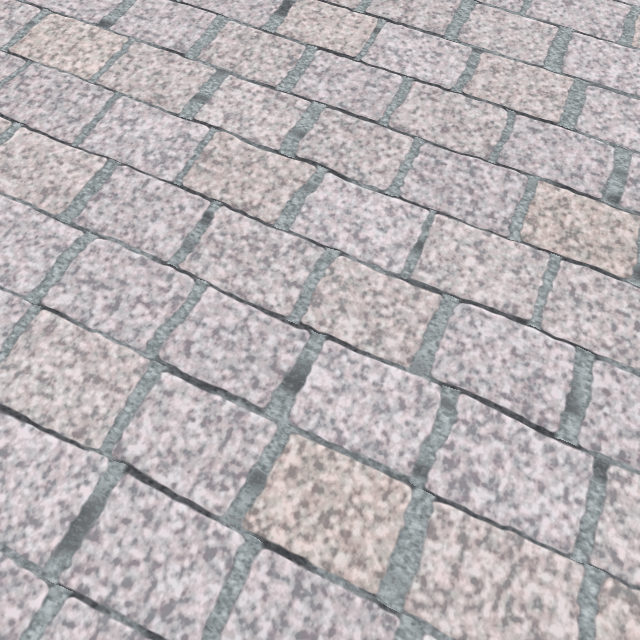
This texture is drawn by a three.js fragment shader. Its source:

```glsl
// Granite paving setts seen at an angle: a projective map turns the canvas into
// a ground plane, whose staggered rows hold rounded boxes with worn edges.
// Layered value noise gives the speckle, the grout and the dark crevices.
varying vec2 vUv;

const vec3 GRANITE_DARK = vec3(0.565, 0.55, 0.575);
const vec3 GRANITE_MID = vec3(0.77, 0.742, 0.752);
const vec3 GRANITE_LIGHT = vec3(0.895, 0.862, 0.88);
const vec3 GROUT = vec3(0.61, 0.64, 0.65);
const vec3 CREVICE = vec3(0.30, 0.305, 0.32);
const vec2 HALF_SETT = vec2(0.450, 0.476);

float hash(vec2 p) {
  return fract(sin(dot(p, vec2(127.1, 311.7))) * 43758.5453);
}

float noise(vec2 p) {
  vec2 i = floor(p);
  vec2 f = fract(p);
  f = f * f * (3.0 - 2.0 * f);
  float low = mix(hash(i), hash(i + vec2(1.0, 0.0)), f.x);
  float high = mix(hash(i + vec2(0.0, 1.0)), hash(i + 1.0), f.x);
  return mix(low, high, f.y);
}

// Three turned octaves, so that the noise lattice does not show.
float speckle(vec2 p) {
  mat2 turn = mat2(0.8, 0.6, -0.6, 0.8);
  float sum = 0.0;
  float weight = 0.56;
  for (int i = 0; i < 3; i++) {
    sum += weight * noise(p);
    p = turn * p * 1.73 + 7.3;
    weight *= 0.5;
  }
  return sum / 0.98;
}

float roundBox(vec2 p, vec2 halfSize, float radius) {
  vec2 q = abs(p) - halfSize + radius;
  return length(max(q, 0.0)) + min(max(q.x, q.y), 0.0) - radius;
}

float bump(float x, float center, float sharpness) {
  return exp(-sharpness * (x - center) * (x - center));
}

// Canvas to ground plane: x counts setts along a row, y counts rows.
vec2 toGround(vec2 uv) {
  float depth = 2.141 - uv.y - 0.0352 * uv.x;
  float along = uv.x - 0.5104 + 0.557 * (0.6068 - uv.y);
  float across = uv.y + 0.4 * uv.x - 0.8203;
  return vec2(6.71 * along, 11.8 * across) / depth;
}

// Sideways drift of the cross joints from row to row.
float rowShift(float row) {
  float drift = -0.43 - 0.3025 * row - 0.018 * row * row;
  return drift + 0.2 * bump(row, -1.5, 1.0) - 0.14 * bump(row, 3.0, 3.0);
}

vec3 graniteColor(vec2 ground, vec2 id, float haze) {
  float grain = speckle(ground * vec2(27.0, 17.0) + id * 5.7);
  grain += 0.12 * (noise(ground * vec2(10.0, 8.0) + 71.0) - 0.5);
  grain = mix(grain, 0.52, haze);
  vec3 color = mix(GRANITE_DARK, GRANITE_MID, smoothstep(0.22, 0.52, grain));
  color = mix(color, GRANITE_LIGHT, smoothstep(0.48, 0.76, grain));
  // Pink feldspar, then the tone and warmth of each sett
  float pink = noise(ground * vec2(24.0, 16.0) + 31.0) - 0.5;
  color += vec3(0.035, -0.015, -0.012) * pink;
  color += 0.03 * (hash(id + 4.2) - 0.5);
  color += vec3(0.018, 0.0, -0.03) * pow(hash(id + 8.6), 4.0);
  return color;
}

vec3 jointColor(vec2 ground, float crossJoint, float gap) {
  float grit = speckle(ground * 34.0 + 13.0);
  vec3 sand = GROUT + 0.42 * (grit - 0.5);
  float patches = noise(ground * vec2(3.1, 4.3) + 19.0);
  float thinDark = 0.95 - 0.7 * smoothstep(0.35, 0.8, patches);
  float wideDark = 0.7 * smoothstep(0.72, 0.92, patches + 0.4 * (grit - 0.5));
  float dark = mix(thinDark, wideDark, crossJoint);
  dark = max(dark, 0.4 * exp(-max(gap, 0.0) / 0.012));
  return mix(sand, CREVICE + 0.25 * (grit - 0.5), dark);
}

void main() {
  vec2 ground = toGround(vUv);

  // Ragged outlines: bend the plane slightly before cutting it into setts
  vec2 bend = vec2(noise(ground * 2.3 + 3.0), noise(ground * 2.1 + 47.0)) - 0.5;
  vec2 chips = vec2(noise(ground * 14.0 + 5.0), noise(ground * 13.0 + 61.0)) - 0.5;
  vec2 laid = ground + 0.06 * bend + 0.028 * chips;

  // Staggered cells, each with its own size, offset and slight turn
  float row = floor(laid.y);
  laid.x -= rowShift(row);
  vec2 id = vec2(floor(laid.x), row);
  vec2 jitter = vec2(hash(id), hash(id + 2.7)) - 0.5;
  vec2 halfSize = HALF_SETT + vec2(0.05, 0.018) * (hash(id + 6.1) - 0.5);
  vec2 local = fract(laid) - 0.5 + vec2(0.04, 0.02) * jitter;
  local += 0.05 * (hash(id + 9.4) - 0.5) * vec2(-local.y, local.x);
  float gap = roundBox(local, halfSize, 0.045);

  // Setts, with a pale upper edge and a shaded lower edge
  vec3 sett = graniteColor(ground, id, 0.25 * vUv.y);
  float rim = smoothstep(-0.06, -0.01, gap);
  sett += 0.04 * rim * sign(local.y) * smoothstep(0.2, 0.45, abs(local.y));

  // Wide sandy cross joints and thin dark row joints
  float crossJoint = smoothstep(-0.02, 0.02, abs(local.x) - halfSize.x);
  vec3 joint = jointColor(ground, crossJoint, gap);

  float cover = 1.0 - smoothstep(-0.012, 0.012, gap);
  vec3 color = mix(joint, sett, cover);
  gl_FragColor = vec4(clamp(color, 0.0, 1.0), 1.0);
}
```
